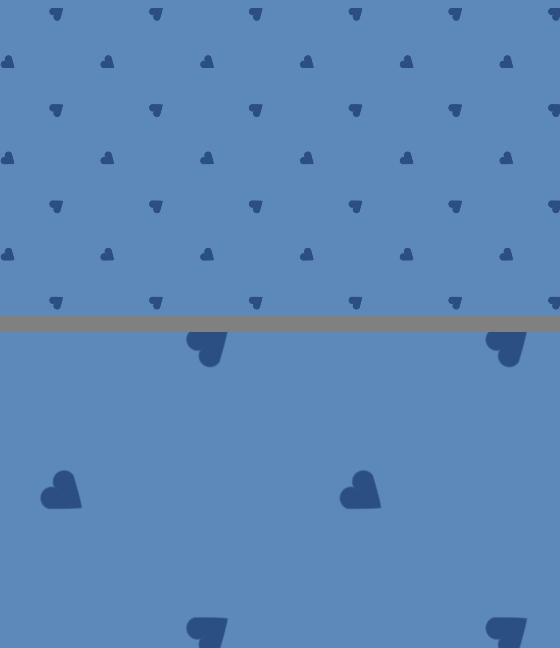
Top: the whole. Bottom: its middle third, enlarged.
This pattern is drawn by a WebGL 2 fragment shader. Its source:

```glsl
#version 300 es
precision highp float;
// Small navy hearts scattered on a flat blue ground, in staggered rows.
// Two interleaved lattices repeat one tilted heart; the second lattice
// mirrors it vertically. Each heart is a mirrored, tapered capsule.

uniform vec2 u_resolution;
out vec4 fragColor;

// Colours
const vec3 GROUND = vec3(0.365, 0.537, 0.729);
const vec3 NAVY   = vec3(0.165, 0.310, 0.502);

// Layout, in canvas heights
const vec2 PITCH       = vec2(0.3157, 0.3046);
const vec2 UP_ORIGIN   = vec2(0.1764, 0.0425); // hearts with the tip upward
const vec2 DOWN_ORIGIN = vec2(0.0225, 0.1940); // hearts with the tip downward

// Heart shape, in canvas heights
const float TILT         = 0.645;  // angle of the tip from horizontal
const float TIP_REACH    = 0.0281; // centre to tip
const vec2  LOBE         = vec2(0.0108, 0.0306); // lobe centre seen from the tip
const float LOBE_RADIUS  = 0.0119;
const float TIP_RADIUS   = 0.0006;
const float SIDE_BULGE   = 0.88;   // below 1 makes the sides convex
const float MIN_SOFTNESS = 0.0026;

// Approximate distance to a heart whose tip points along +x before tilting.
float heartDistance(vec2 p) {
    vec2 axis = vec2(cos(TILT), sin(TILT));
    float along  = TIP_REACH - dot(p, axis);
    float across = abs(dot(p, vec2(-axis.y, axis.x)));
    vec2 q = vec2(across, along);
    float t = clamp(dot(q, LOBE) / dot(LOBE, LOBE), 0.0, 1.0);
    float radius = mix(TIP_RADIUS, LOBE_RADIUS, pow(t, SIDE_BULGE));
    return length(q - LOBE * t) - radius;
}

// Position relative to the nearest lattice point.
vec2 repeatAround(vec2 p, vec2 origin) {
    return (fract((p - origin) / PITCH + 0.5) - 0.5) * PITCH;
}

void main() {
    vec2 p = gl_FragCoord.xy / u_resolution.y;

    // Alternate rows, with the second set flipped vertically
    float up   = heartDistance(repeatAround(p, UP_ORIGIN));
    float down = heartDistance(repeatAround(p, DOWN_ORIGIN) * vec2(1.0, -1.0));
    float d = min(up, down);

    // Soft edge, never thinner than one pixel
    float softness = 0.5 * max(MIN_SOFTNESS, 1.0 / u_resolution.y);
    float coverage = 1.0 - smoothstep(-softness, softness, d);

    fragColor = vec4(mix(GROUND, NAVY, coverage), 1.0);
}
```
